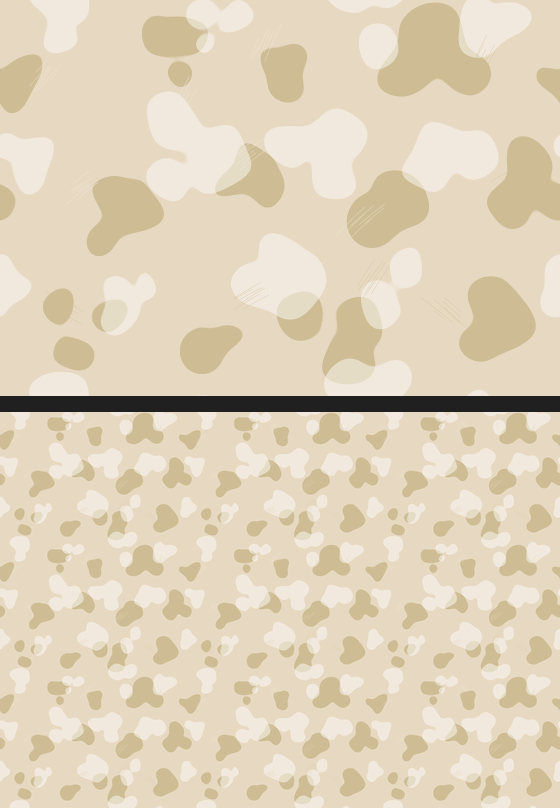
Top: one tile. Bottom: repeated 3 by 3.
Write a WebGL 1 fragment shader that draws this pattern.

```glsl
precision highp float;
// Soft desert camouflage: tan blobs and translucent cream blobs on beige,
// with small bundles of thin scratches. Each blob is three smoothly merged
// circles in a staggered, jittered grid whose cell indices wrap, so it tiles.

#define GRID vec2(4.0, 3.0)        // cells across and up
#define BLOB_SCALE vec2(0.55, 1.05) // smallest and largest blob
#define MERGE 0.04                 // softness of the necks between lobes
#define WOBBLE 0.007               // outline irregularity
#define CREAM_SHIFT vec2(0.40, 0.30) // cream offset from tan, in cells
#define SCRATCH_WIDTH 0.0007
#define SCRATCH_ALPHA 0.5
#define BEIGE vec3(0.906, 0.851, 0.757)
#define TAN vec3(0.808, 0.741, 0.580)
#define CREAM vec3(0.949, 0.914, 0.871)
#define OVERLAP vec3(0.898, 0.863, 0.776)

uniform vec2 u_resolution;

const float TAU = 6.2831853;

vec4 random4(vec2 cell, float seed) {
  float phase = dot(vec3(cell, seed), vec3(12.71, 31.17, 7.43));
  return fract(sin(phase + vec4(0.0, 1.7, 3.1, 5.3)) * 4375.85);
}

float smoothMin(float a, float b, float k) {
  float h = max(k - abs(a - b), 0.0) / k;
  return min(a, b) - 0.25 * h * h * k;
}

vec2 cellSize() {
  return vec2(u_resolution.x / u_resolution.y, 1.0) / GRID;
}

// Vector from the centre of a neighbouring cell to p; id is its wrapped index.
vec2 fromCell(vec2 p, vec2 neighbour, out vec2 id) {
  vec2 g = p / cellSize();
  float row = floor(g.y) + neighbour.y;
  id.y = floor(mod(row + 0.5, GRID.y));
  float stagger = id.y / GRID.y;
  float column = floor(g.x - stagger) + neighbour.x;
  id.x = floor(mod(column + 0.5, GRID.x));
  return (g - vec2(column + stagger, row) - 0.5) * cellSize();
}

// Signed distance to one layer of lobed blobs.
float blobs(vec2 p, float seed) {
  float d = 1.0;
  for (int j = -1; j <= 1; j++) {
    for (int i = -1; i <= 1; i++) {
      vec2 id;
      vec2 q = fromCell(p, vec2(float(i), float(j)), id);
      vec4 r = random4(id, seed);
      q -= (r.xy - 0.5) * 0.09;
      float scale = mix(BLOB_SCALE.x, BLOB_SCALE.y, r.z);
      for (int k = 0; k < 3; k++) {
        vec4 lobe = random4(id, seed + 3.0 + float(k));
        float angle = TAU * (r.w + (float(k) + 0.5 * lobe.x) / 3.0);
        vec2 centre = vec2(cos(angle), sin(angle)) * mix(0.045, 0.10, lobe.y);
        float radius = mix(0.045, 0.088, lobe.z);
        d = smoothMin(d, length(q - centre * scale) - radius * scale, MERGE);
      }
    }
  }
  return d;
}

// Coverage of light (x) and dark (y) scratches.
vec2 scratches(vec2 p, float pixel) {
  vec2 ink = vec2(0.0);
  for (int j = -1; j <= 1; j++) {
    for (int i = -1; i <= 1; i++) {
      vec2 id;
      vec2 q = fromCell(p, vec2(float(i), float(j)), id);
      vec4 r = random4(id, 41.0);
      q -= (r.xy - 0.5) * 0.24;
      float angle = mix(0.4, 1.2, r.z) * (r.w > 0.85 ? -1.0 : 1.0);
      float c = cos(angle), s = sin(angle);
      q = vec2(c * q.x + s * q.y, c * q.y - s * q.x);
      float bundle = 0.0;
      for (int k = 0; k < 6; k++) {
        vec4 line = random4(id, 50.0 + float(k));
        float along = abs(q.x - (line.x - 0.5) * 0.06) - mix(0.015, 0.055, line.y);
        float y = (float(k) - 2.5 + line.z) * 0.007 + (line.w - 0.5) * 0.12 * q.x;
        float d = length(vec2(max(along, 0.0), q.y - y + 0.6 * q.x * q.x));
        bundle = max(bundle, clamp(0.5 - (d - SCRATCH_WIDTH) / pixel, 0.0, 1.0));
      }
      ink = max(ink, bundle * (fract(r.w * 7.0) < 0.5 ? vec2(1.0, 0.0) : vec2(0.0, 1.0)));
    }
  }
  return ink * SCRATCH_ALPHA;
}

void main() {
  float pixel = 1.0 / u_resolution.y;
  vec2 p = gl_FragCoord.xy * pixel;

  // Whole-period waves bend the outlines without breaking the tiling.
  vec2 t = TAU * gl_FragCoord.xy / u_resolution;
  vec2 warped = p + WOBBLE * vec2(sin(5.0 * t.y + 2.0 * t.x) + sin(7.0 * t.x - 3.0 * t.y),
                                  sin(6.0 * t.x + 1.0) + sin(5.0 * t.y - 4.0 * t.x));

  float tanMask = clamp(0.5 - blobs(warped, 2.0) / pixel, 0.0, 1.0);
  float creamMask = clamp(0.5 - blobs(warped - CREAM_SHIFT * cellSize(), 19.0) / pixel, 0.0, 1.0);
  vec3 color = mix(BEIGE, TAN, tanMask);
  color = mix(color, mix(CREAM, OVERLAP, tanMask), creamMask);

  vec2 ink = scratches(p, pixel);
  color = mix(color, CREAM, ink.x);
  color = mix(color, TAN, ink.y);
  gl_FragColor = vec4(color, 1.0);
}
```
